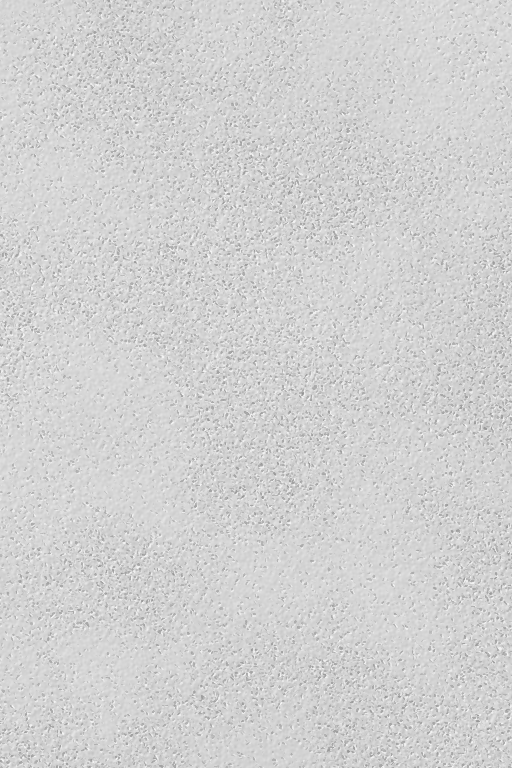
Give the GLSL for this texture, as a WebGL 2 fragment shader.

```glsl
#version 300 es
precision highp float;
// Pale grey plaster covered with fine pits and grains, lit from the upper left.
// Broad noise sets where the coat is rough or trowelled smooth; warped cells of
// small crisp dents, each with a lit lip, lie over a faint grain.

uniform vec2 u_resolution;
out vec4 fragColor;

const vec2 LIGHT_DIR = vec2(-0.75, 0.66);
const float GRAIN_FREQ = 330.0;
const float PIT_FREQ = 225.0;

// Integer hash: three random values per cell
vec3 hash3(vec2 cell, float seed) {
    uvec3 v = uvec3(ivec3(vec3(cell, seed)) + 4096);
    v = v * 1664525u + 1013904223u;
    v.x += v.y * v.z; v.y += v.z * v.x; v.z += v.x * v.y;
    v ^= v >> 16u;
    v.x += v.y * v.z; v.y += v.z * v.x; v.z += v.x * v.y;
    return vec3(v >> 8u) / 16777216.0;
}

float valueNoise(vec2 p, float seed) {
    vec2 cell = floor(p);
    vec2 f = fract(p);
    f = f * f * (3.0 - 2.0 * f);
    float bottom = mix(hash3(cell, seed).x, hash3(cell + vec2(1, 0), seed).x, f.x);
    float top = mix(hash3(cell + vec2(0, 1), seed).x, hash3(cell + vec2(1, 1), seed).x, f.x);
    return mix(bottom, top, f.y);
}

vec2 rotate(vec2 p, float angle) {
    float c = cos(angle), s = sin(angle);
    return vec2(c * p.x - s * p.y, s * p.x + c * p.y);
}

float fbm(vec2 p, float seed) {
    float sum = 0.0;
    float gain = 0.5;
    for (int i = 0; i < 4; i++) {
        sum += gain * valueNoise(p, seed + float(i));
        p = rotate(p, 0.64) * 2.1;
        gain *= 0.55;
    }
    return sum;
}

// Share of rough surface, 0 for smooth patches and 1 for dense grain
float roughness(vec2 p) {
    float patches = fbm(p * vec2(6.0, 8.0), 11.0);
    float streaks = valueNoise(p * vec2(30.0, 7.0), 23.0);
    return smoothstep(0.15, 0.75, patches + 0.16 * (streaks - 0.5));
}

// Slope of the fine relief towards the light
float grainSlope(vec2 p, float freq, float seed) {
    vec2 q = rotate(p, 0.5) * freq;
    vec2 offset = rotate(LIGHT_DIR, 0.5) * 0.35;
    return valueNoise(q - offset, seed) - valueNoise(q + offset, seed);
}

// Soft cover of an ellipse whose long side follows the axis
float fleck(vec2 d, vec2 axis, float radius, float stretch, float blur) {
    float along = dot(d, axis) / stretch;
    float across = dot(d, vec2(-axis.y, axis.x)) * stretch;
    return 1.0 - smoothstep(-blur, blur, length(vec2(along, across)) - radius);
}

// x: shadow inside pits, y: lit lip on the far side
vec2 pits(vec2 p, float freq, float density, float pixel, float seed) {
    vec2 q = rotate(p, 0.3) * freq;
    q += 0.6 * vec2(valueNoise(q * 0.9, seed + 2.0), valueNoise(q * 0.9, seed + 3.0));
    vec2 light = rotate(LIGHT_DIR, 0.3);
    vec2 home = floor(q);
    float blur = max(pixel * freq * 0.36, 0.08);
    vec2 result = vec2(0.0);
    for (int j = -1; j <= 1; j++) {
        for (int i = -1; i <= 1; i++) {
            vec2 cell = home + vec2(i, j);
            vec3 place = hash3(cell, seed);
            vec3 form = hash3(cell, seed + 1.0);
            vec2 axis = rotate(vec2(1.0, 0.0), form.x * 6.2832);
            vec2 d = q - cell - 0.1 - 0.8 * place.xy;
            float radius = mix(0.18, 0.4, form.y);
            float stretch = mix(1.0, 1.5, form.z);
            float depth = mix(0.3, 1.0, form.y * form.y) * step(place.z, density);
            vec2 lipShift = rotate(light, 2.0 * (form.z - 0.5)) * 0.52;
            float hole = fleck(d, axis, radius, stretch, blur);
            float lip = fleck(d + lipShift, axis, radius, stretch, blur);
            result = max(result, depth * vec2(hole, lip));
        }
    }
    return result;
}

void main() {
    float pixel = 1.0 / u_resolution.y;
    vec2 p = gl_FragCoord.xy * pixel;
    float rough = roughness(p);

    // Broad tone: rough patches are slightly darker
    float tone = 0.838 - 0.016 * rough + 0.04 * (fbm(p * 3.0, 41.0) - 0.5);

    // Faint grain: even speckle and a little directed relief
    float speckle = valueNoise(rotate(p, 0.9) * GRAIN_FREQ, 51.0) - 0.5;
    float relief = grainSlope(p, GRAIN_FREQ * 0.8, 61.0);
    tone += (0.06 * speckle + 0.08 * relief) * mix(0.6, 1.1, rough);

    // Pits with shaded hollows and bright lips
    vec2 dent = pits(p, PIT_FREQ, mix(0.2, 0.8, rough), pixel, 71.0);
    float strength = mix(0.75, 1.0, rough);
    tone += strength * (0.105 * dent.y * (1.0 - dent.x) - 0.18 * dent.x);

    fragColor = vec4(vec3(clamp(tone, 0.5, 0.95)), 1.0);
}
```
